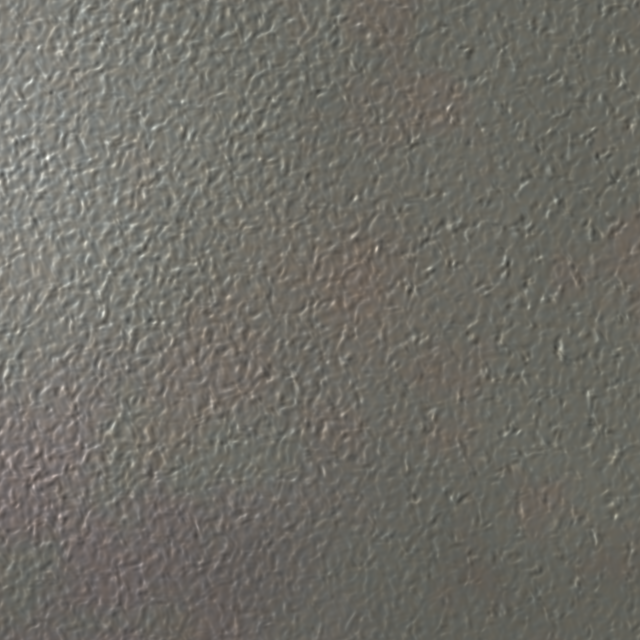
A Shadertoy shader for this texture:

```glsl
// Dull metallic leather-like sheet: fine pebbled relief lit from the upper left.
// Gradient noise is embossed by differencing two heights along the light, broken
// into short glints, then laid over a soft glow and olive, brown and mauve stains.

vec2 hashGradient(vec2 cell) {
    vec3 q = fract(cell.xyx * vec3(0.1031, 0.1030, 0.0973));
    q += dot(q, q.yzx + 33.33);
    float angle = 6.2832 * fract((q.x + q.y) * q.z);
    return vec2(cos(angle), sin(angle));
}

float gradientNoise(vec2 p) {
    vec2 i = floor(p), f = p - i;
    vec2 u = f * f * f * (f * (f * 6.0 - 15.0) + 10.0);
    float a = dot(hashGradient(i), f);
    float b = dot(hashGradient(i + vec2(1, 0)), f - vec2(1, 0));
    float c = dot(hashGradient(i + vec2(0, 1)), f - vec2(0, 1));
    float d = dot(hashGradient(i + vec2(1, 1)), f - vec2(1, 1));
    return mix(mix(a, b, u.x), mix(c, d, u.x), u.y);
}

float cloud(vec2 p) {
    return gradientNoise(p) + 0.5 * gradientNoise(p * 2.1 + 17.3) + 0.3 * gradientNoise(p * 4.7 + 41.9);
}

// Pebbled surface: short rounded grains with a finer octave turned against them
float grainHeight(vec2 uv) {
    vec2 warp = vec2(gradientNoise(uv * 31.0 + 5.0), gradientNoise(uv * 31.0 + 60.0));
    vec2 p = mat2(0.94, 0.34, -0.34, 0.94) * uv * vec2(76.0, 68.0) + 0.5 * warp;
    vec2 fine = mat2(0.8, -0.6, 0.6, 0.8) * p * 1.6;
    return gradientNoise(p + 109.0) + 0.42 * gradientNoise(fine + 180.0);
}

void mainImage(out vec4 fragColor, in vec2 fragCoord) {
    vec2 uv = fragCoord / iResolution.xy;

    // Broad light: glow on the left edge, darker toward the bottom
    vec2 toGlow = (uv - vec2(-0.06, 0.76)) * vec2(2.5, 2.0);
    float glow = exp(-dot(toGlow, toGlow));
    float low = 1.0 - smoothstep(0.08, 0.36, uv.y + 0.12 * cloud(uv * 3.0));
    float light = 0.403 + 0.132 * glow - 0.024 * low + 0.016 * cloud(uv * 5.0 + 30.0);

    // Emboss along the light, with sharper highlights than shadows
    vec2 lightStep = vec2(-0.0045, 0.0024);
    float relief = grainHeight(uv - lightStep * 0.5) - grainHeight(uv + lightStep * 0.5);
    relief = relief > 0.0 ? relief * (0.75 + 1.1 * relief) : relief * 0.78;

    // Uneven glints break up continuous ridges
    relief *= 1.0 + 0.9 * gradientNoise(uv * 47.0 + 33.0);

    // Relief is strong on the left, sparse on the right, faint at the bottom
    float right = smoothstep(0.25, 0.85, uv.x);
    float sparse = smoothstep(-0.15, 0.4, gradientNoise(uv * 35.0 + 13.0));
    float strength = mix(0.21, 0.175, smoothstep(0.1, 0.5, uv.x));
    strength *= mix(1.0, 0.35 + 0.9 * sparse, right);
    strength *= (1.0 - 0.42 * low) * (1.0 + 0.25 * glow);
    strength *= 1.0 + 0.35 * cloud(uv * 9.0 + 70.0);
    light += strength * relief;

    // Stains: neutral glow, olive sheet, brown blotches, mauve lower left
    float brown = smoothstep(0.0, 0.45, cloud(uv * 4.2 + 22.0));
    vec2 toCenter = (uv - vec2(0.53, 0.55)) * vec2(5.0, 7.0);
    brown = max(brown * 0.8, exp(-dot(toCenter, toCenter)) * (0.75 + 0.8 * cloud(uv * 8.0)));
    float mauve = (1.0 - smoothstep(0.12, 0.75, uv.x)) * (1.0 - smoothstep(0.2, 0.6, uv.y));
    mauve *= smoothstep(-0.5, 0.2, cloud(uv * 5.0 + 50.0));
    vec3 tint = mix(vec3(1.0, 1.0, 0.92), vec3(1.0, 1.005, 0.97), max(glow, 0.5 * (1.0 - uv.x)));
    tint = mix(tint, vec3(1.05, 0.98, 0.90), brown * (1.0 - 0.8 * glow));
    tint = mix(tint, vec3(1.04, 0.97, 0.95), mauve);

    // Faint colour variation from grain to grain
    float fleck = gradientNoise(uv * 58.0 + 90.0);
    tint += 0.045 * fleck * vec3(1.0, 0.0, -1.0);

    fragColor = vec4(clamp(light * tint, 0.0, 1.0), 1.0);
}
```
